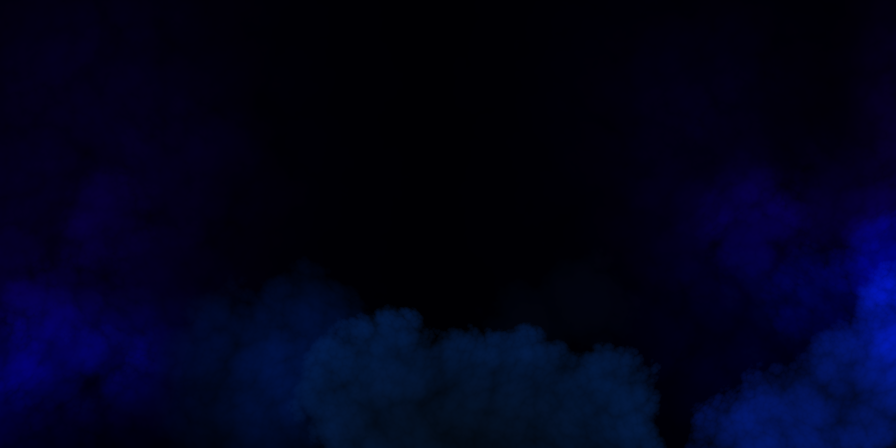
This background is drawn by a Shadertoy shader. Its source:

```glsl
// Dark night sky with blue and violet smoke clouds rising from the lower edge.

vec2 hash2(vec2 p) {
    p = vec2(dot(p, vec2(127.1, 311.7)), dot(p, vec2(269.5, 183.3)));
    return fract(sin(p) * 43758.5);
}

// Rounded cellular bumps: high at the cell centres, low at the seams.
float cells(vec2 p) {
    vec2 id = floor(p), f = fract(p);
    float nearest = 1.0;
    for (int y = -1; y <= 1; y++)
        for (int x = -1; x <= 1; x++) {
            vec2 o = vec2(x, y);
            vec2 r = o + 0.1 + 0.8 * hash2(id + o) - f;
            nearest = min(nearest, dot(r, r));
        }
    return 1.0 - nearest;
}

// Layered bumps centred near zero.
float billow(vec2 p) {
    float sum = 0.0, amp = 0.5;
    for (int i = 0; i < 5; i++) {
        sum += amp * (cells(p) - 0.8);
        p = mat2(1.6, 1.2, -1.2, 1.6) * p + 3.7;
        amp *= 0.6;
    }
    return sum;
}

float glow(vec2 p, vec2 centre, vec2 size) {
    vec2 q = (p - centre) / size;
    return exp(-dot(q, q));
}

float disc(vec2 p, float x, float y, float r) {
    return length(p - vec2(x, y)) - r;
}

// Opacity that starts at the outline and thickens inward.
float smoke(float d, float depth) {
    return 1.0 - exp(-max(-d, 0.0) / depth);
}

void mainImage(out vec4 fragColor, in vec2 fragCoord) {
    vec2 p = fragCoord / iResolution.y;
    p.x += 1.0 - 0.5 * iResolution.x / iResolution.y;

    vec2 warped = p + 0.012 * sin(p.yx * vec2(17.0, 13.0) + vec2(0.5, 2.0));
    float bumps = billow(warped * 8.0);
    float wisps = billow(warped * 3.2 + 9.0);
    float edge = 0.12 * bumps;

    // Scattered overlapping puffs give the haze its layered outlines
    float puffs = 0.0;
    for (int i = 0; i < 44; i++) {
        vec2 seed = hash2(vec2(i, 4.0));
        float side = mod(float(i), 2.0) * 1.3;
        float radius = 0.07 + 0.1 * hash2(vec2(i, 9.0)).x;
        float d = disc(p, side + 0.7 * seed.x, seed.y, radius) - edge;
        puffs += smoke(d, 0.025);
    }
    float haze = clamp(0.62 + 0.2 * puffs + 0.7 * wisps + 0.8 * bumps, 0.2, 1.7);

    // Violet and blue haze at the two sides
    vec3 col = vec3(0.0, 0.0, 0.012);
    vec3 air = vec3(0.015, 0.0, 0.12) * glow(p, vec2(0.2, 0.72), vec2(0.34, 0.4));
    air += vec3(0.012, 0.0, 0.09) * glow(p, vec2(0.0, 0.4), vec2(0.4, 0.3));
    air += vec3(0.0, 0.002, 0.23) * glow(p, vec2(0.0, 0.13), vec2(0.27, 0.18));
    air += vec3(0.0, 0.006, 0.12) * glow(p, vec2(0.3, 0.22), vec2(0.25, 0.13));
    air += vec3(0.006, 0.0, 0.06) * glow(p, vec2(1.55, 0.72), vec2(0.3, 0.35));
    air += vec3(0.04, 0.0, 0.23) * glow(p, vec2(2.02, 0.78), vec2(0.1, 0.2));
    air += vec3(0.02, 0.0, 0.17) * glow(p, vec2(1.86, 0.52), vec2(0.28, 0.13));
    air += vec3(0.0, 0.003, 0.16) * glow(p, vec2(1.72, 0.27), vec2(0.22, 0.22));
    col += air * haze;

    // Right cloud bank, the far layer and then the near one
    float far = min(disc(p, 1.83, 0.34, 0.12), disc(p, 2.02, 0.36, 0.17));
    col = mix(col, vec3(0.0, 0.012, 0.42) * haze, 0.65 * smoke(far - edge, 0.045));
    float near = min(disc(p, 1.67, -0.03, 0.16), disc(p, 1.8, 0.05, 0.17));
    near = min(near, min(disc(p, 1.93, 0.13, 0.17), disc(p, 2.05, 0.24, 0.18)));
    vec3 bank = vec3(0.008, 0.085, 0.38) * (1.0 + 1.3 * bumps + 0.4 * wisps);
    col = mix(col, bank, 0.85 * smoke(near - edge, 0.03));
    col += vec3(0.0, 0.01, 0.38) * glow(p, vec2(2.02, 0.33), vec2(0.12, 0.16)) * haze;

    // Faint middle cloud behind the front bank
    float faint = min(disc(p, 1.18, 0.25, 0.12), disc(p, 1.3, 0.32, 0.12));
    col = mix(col, vec3(0.004, 0.022, 0.08), 0.65 * smoke(faint - edge, 0.05));

    // Left back cloud
    float back = min(disc(p, 0.7, 0.28, 0.14), disc(p, 0.5, 0.29, 0.09));
    back = min(back, disc(p, 0.57, 0.12, 0.23));
    vec3 backTone = mix(vec3(0.0, 0.03, 0.13), vec3(0.0, 0.075, 0.28),
        glow(p, vec2(0.66, 0.18), vec2(0.18, 0.15)));
    float backAlpha = 0.8 * smoke(back - edge, 0.035) * smoothstep(0.25, 0.6, p.x + p.y * 0.6);
    col = mix(col, backTone * (1.0 + 1.2 * bumps), backAlpha);

    // Front cloud, bluer at its crest and grey-green low in the middle
    float front = min(disc(p, 0.86, 0.11, 0.2), disc(p, 1.02, 0.06, 0.22));
    front = min(front, min(disc(p, 1.17, 0.06, 0.21), disc(p, 1.35, 0.11, 0.13)));
    front = min(front, disc(p, 1.36, -0.01, 0.13));
    vec3 frontTone = mix(vec3(0.008, 0.095, 0.25), vec3(0.012, 0.055, 0.12),
        glow(p, vec2(1.02, 0.03), vec2(0.34, 0.16)));
    frontTone *= 1.0 + 1.4 * bumps + 0.4 * wisps;
    col = mix(col, frontTone, 0.92 * smoke(front - edge, 0.02));

    fragColor = vec4(max(col, 0.0), 1.0);
}
```
